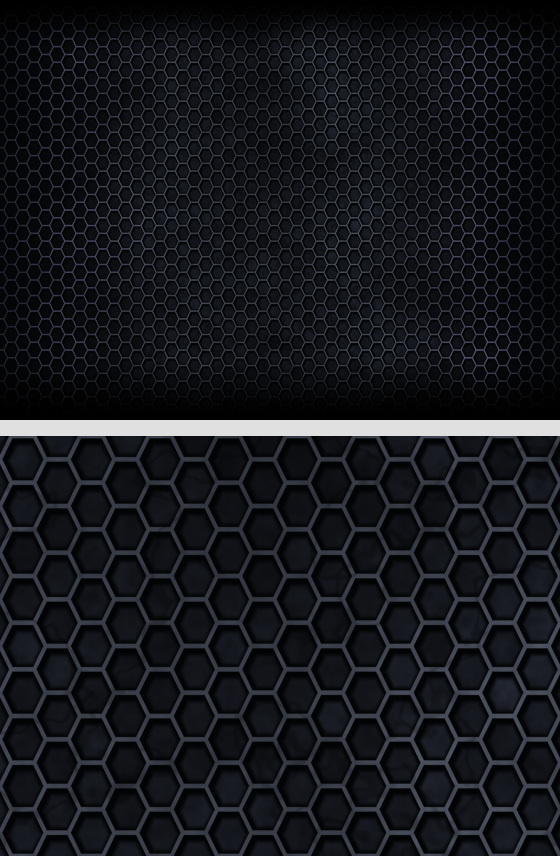
Top: the whole. Bottom: its middle third, enlarged.
This pattern is drawn by a Shadertoy shader. Its source:

```glsl
// Dark metal honeycomb mesh over a scuffed backing, 49 columns by 27 rows, fading to black at the borders.

float hash(vec2 p) {
    vec3 h = fract(p.xyx * vec3(0.1031, 0.1030, 0.0973));
    h += dot(h, h.yzx + 33.33);
    return fract((h.x + h.y) * h.z);
}

float valueNoise(vec2 p) {
    vec2 cell = floor(p), f = fract(p);
    f = f * f * (3.0 - 2.0 * f);
    return mix(mix(hash(cell), hash(cell + vec2(1, 0)), f.x),
               mix(hash(cell + vec2(0, 1)), hash(cell + vec2(1, 1)), f.x), f.y);
}

float fbm(vec2 p) {
    float sum = 0.0, weight = 0.5;
    for (int i = 0; i < 4; i++) {
        sum += weight * valueNoise(p);
        p = p * 2.03 + 17.3;
        weight *= 0.5;
    }
    return sum / 0.9375;
}

// Flat-topped hexagon radius: 0.5 on the border of a cell
float hexRadius(vec2 p) {
    p = abs(p);
    return max(p.y, 0.866 * p.x + 0.5 * p.y);
}

// Offset from the nearest cell centre, in cell heights; also returns the cell id
vec2 hexOffset(vec2 grid, out vec2 id) {
    vec2 period = vec2(2.0, 1.0), stretch = vec2(0.866, 1.0);
    vec2 a = (mod(grid, period) - 0.5 * period) * stretch;
    vec2 b = (mod(grid + 0.5 * period, period) - 0.5 * period) * stretch;
    vec2 offset = dot(a, a) < dot(b, b) ? a : b;
    id = floor((grid - offset / stretch) * 2.0 + 0.5);
    return offset;
}

void mainImage(out vec4 fragColor, in vec2 fragCoord) {
    vec2 uv = fragCoord / iResolution.xy;
    vec2 id;
    vec2 q = hexOffset(uv * vec2(49.0, 27.0), id);
    float aa = 27.0 / iResolution.y;

    // Thin raised wall, and a recessed floor shaded from the upper left
    float wall = smoothstep(0.445 - 0.6 * aa, 0.455 + 0.6 * aa, hexRadius(q));
    float recess = 1.0 - smoothstep(0.27, 0.41 + 0.3 * aa, hexRadius(q - vec2(0.05, -0.04)));

    // Broad stains, fine grain and hairline cracks
    vec2 surface = uv * vec2(4.0, 3.0);
    float stain = fbm(surface * 2.2 + 4.0);
    float grain = fbm(surface * 34.0);
    float crack = 1.0 - smoothstep(0.0, 0.035, abs(fbm(surface * 5.0 + 9.0) - 0.5));

    // Border fades and soft upright bands of light
    float side = min(uv.x, 1.0 - uv.x);
    float ends = smoothstep(0.0, 0.17, uv.y) * smoothstep(0.0, 0.13, 1.0 - uv.y);
    float bands = 0.93 + 0.1 * cos(uv.x * 22.0 - 0.8);
    float wallLight = ends * bands * mix(0.45, 1.0, smoothstep(0.0, 0.16, side));
    float floorLight = ends * bands * mix(0.12, 1.0, smoothstep(0.02, 0.34, side));

    vec3 floorColor = vec3(0.082, 0.09, 0.115) * floorLight;
    floorColor *= (0.55 + 0.8 * stain) * (0.7 + 0.6 * grain) * (0.8 + 0.4 * hash(id));
    floorColor *= 1.0 - 0.3 * crack;

    vec3 wallColor = mix(vec3(0.27, 0.29, 0.34), vec3(0.29, 0.30, 0.39), smoothstep(0.35, 0.1, side));
    wallColor *= wallLight * (0.72 + 0.5 * stain) * (0.85 + 0.3 * grain);
    wallColor *= 1.0 - 0.2 * crack;

    vec3 color = vec3(0.008, 0.011, 0.014) * ends + floorColor * recess;
    color = mix(color, wallColor, wall);
    fragColor = vec4(color, 1.0);
}
```
